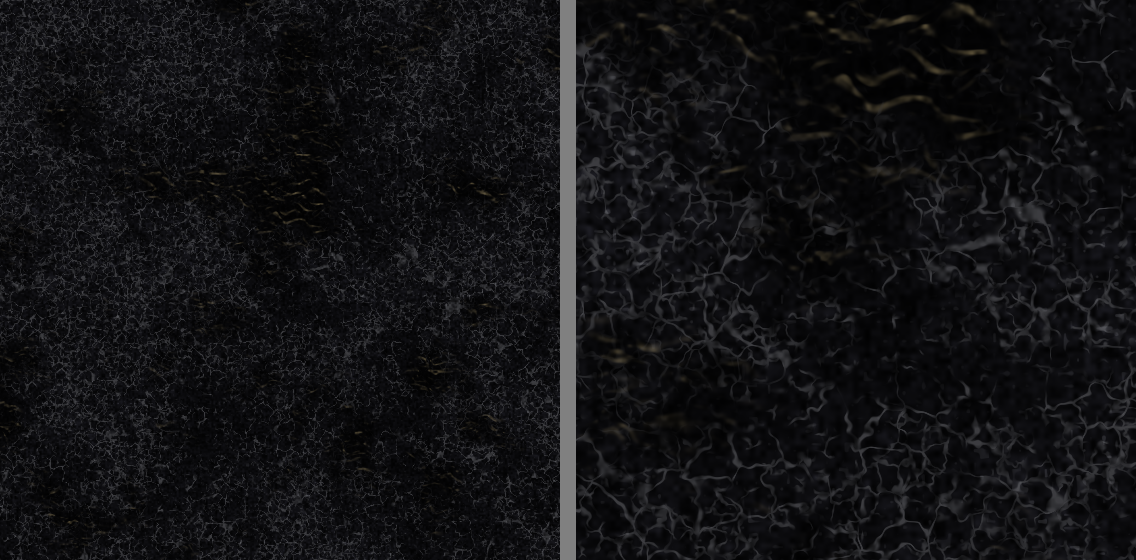
Left: the whole. Right: its middle third, enlarged.
This texture is drawn by a Shadertoy shader. Its source:

```glsl
#define CRACK_CELLS 44.0
#define HAIR_CELLS 80.0
#define CRACK_WIDTH 0.0011
#define PATCH_SCALE 9.0
#define BUMP_SCALE vec2(62.0, 100.0)
#define GRAIN_SCALE 290.0
#define PIT_COLOR vec3(0.020, 0.020, 0.025)
#define STONE_COLOR vec3(0.064, 0.064, 0.079)
#define CRACK_COLOR vec3(0.235, 0.237, 0.250)
#define OCHRE_COLOR vec3(0.165, 0.145, 0.095)

vec2 hash2(vec2 p) {
    vec3 q = fract(p.xyx * vec3(0.1031, 0.1030, 0.0973));
    q += dot(q, q.yzx + 33.33);
    return fract((q.xx + q.yz) * q.zy);
}

float noise(vec2 p) {
    vec2 i = floor(p), f = fract(p);
    f = f * f * (3.0 - 2.0 * f);
    float low = mix(hash2(i).x, hash2(i + vec2(1, 0)).x, f.x);
    float high = mix(hash2(i + vec2(0, 1)).x, hash2(i + vec2(1, 1)).x, f.x);
    return mix(low, high, f.y);
}

float layeredNoise(vec2 p) {
    float sum = 0.0, weight = 0.5;
    for (int i = 0; i < 4; i++) {
        sum += weight * noise(p);
        p = mat2(1.6, 1.2, -1.2, 1.6) * p + 17.3;
        weight *= 0.55;
    }
    return sum / 1.01;
}

// Distance to the border between the two nearest cells
float cellBorder(vec2 p) {
    vec2 cell = floor(p);
    float nearest = 9.0, second = 9.0;
    for (int y = -1; y <= 1; y++)
    for (int x = -1; x <= 1; x++) {
        vec2 c = cell + vec2(x, y);
        float d = length(c + hash2(c) - p);
        second = min(second, max(nearest, d));
        nearest = min(nearest, d);
    }
    return 0.5 * (second - nearest);
}

// Jagged, broken hairlines
float cracks(vec2 uv, float cells, float density) {
    vec2 p = uv * cells;
    vec2 jag = vec2(noise(p * 2.2), noise(p * 2.2 + 41.7)) - 0.5;
    jag += 0.45 * vec2(noise(p * 5.0 + 11.0), noise(p * 5.0 + 87.0)) - 0.225;
    float d = cellBorder(p + 0.42 * jag) / cells;
    float line = 1.0 - smoothstep(0.25 * CRACK_WIDTH, 1.25 * CRACK_WIDTH, d);
    float gaps = noise(p * 0.8 + 9.1) * 0.55 + noise(p * 2.3 + 63.0) * 0.45;
    return line * smoothstep(0.58, 0.36, gaps + 0.5 - density);
}

float bumps(vec2 uv) {
    vec2 p = uv * BUMP_SCALE;
    p += 1.6 * vec2(noise(uv * 45.0), noise(uv * 45.0 + 8.0));
    return noise(p) + 0.55 * noise(p * 2.3 + 5.0);
}

void mainImage(out vec4 fragColor, in vec2 fragCoord) {
    vec2 uv = fragCoord / iResolution.y;

    // Cloudy stone with a faint upright weave
    float cloud = smoothstep(0.22, 0.74, layeredNoise(uv * 8.0 + 3.0));
    float mottle = layeredNoise(uv * 42.0 + 20.0);
    float weave = noise(uv * vec2(GRAIN_SCALE, 40.0)) - 0.5;
    float grain = noise(uv * GRAIN_SCALE + 70.0) - 0.5;
    vec3 color = mix(PIT_COLOR, STONE_COLOR, 0.45 * cloud + 0.55 * mottle);
    color *= 1.0 + 0.5 * weave + 1.25 * grain;

    // Sunken patches of rough ochre relief
    float region = layeredNoise(uv * PATCH_SCALE + 50.0);
    float sunken = smoothstep(0.54, 0.74, region);
    float relief = bumps(uv) - bumps(uv + vec2(0.0012, 0.0035));
    color *= 1.0 - 0.6 * sunken;
    color += OCHRE_COLOR * sunken * smoothstep(0.02, 0.65, relief) * (1.0 + grain);
    color *= 1.0 + 0.6 * clamp(relief, -0.9, 0.9);

    // Pale crack network, thinner inside the patches
    float density = 0.47 + 0.20 * cloud;
    float lines = max(cracks(uv, CRACK_CELLS, density),
                      0.8 * cracks(uv + 7.0, HAIR_CELLS, density - 0.08));
    float fade = (0.35 + 1.1 * (grain + 0.5)) * (1.0 - 0.85 * sunken);
    color = mix(color, CRACK_COLOR, clamp(lines * fade * 0.85, 0.0, 1.0));

    // Sparse bright specks
    float speck = smoothstep(0.82, 0.96, noise(uv * GRAIN_SCALE * 0.9 + 130.0));
    color += CRACK_COLOR * speck * 0.45 * (0.3 + 0.7 * cloud) * (1.0 - sunken);

    fragColor = vec4(max(color, 0.0), 1.0);
}
```
